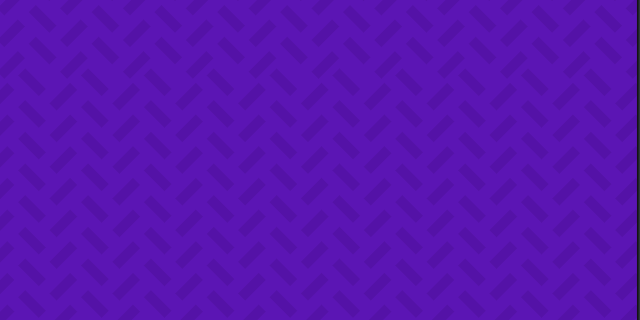
A WebGL 2 fragment shader for this pattern:

```glsl
#version 300 es
precision highp float;

uniform vec2 u_resolution;
out vec4 fragColor;

float boxDistance(vec2 p, vec2 halfSize) {
    vec2 d = abs(p) - halfSize;
    return length(max(d, 0.0)) + min(max(d.x, d.y), 0.0);
}

// Grid of diagonal bars; slope is +1 for rising, -1 for falling
float barDistance(vec2 p, vec2 origin, float slope) {
    vec2 pitch = vec2(0.1964, 0.099);
    vec2 q = p - origin;
    float rowCentre = origin.y + pitch.y * round(q.y / pitch.y);

    // The uppermost rows sit a little further right
    q.x -= 0.033 * step(0.78, rowCentre);
    q -= pitch * round(q / pitch);

    vec2 along = vec2(1.0, slope) * 0.70711;
    vec2 across = vec2(-along.y, along.x);
    return boxDistance(vec2(dot(q, along), dot(q, across)), vec2(0.0455, 0.0156));
}

void main() {
    vec2 p = gl_FragCoord.xy / u_resolution.y;
    float aspect = u_resolution.x / u_resolution.y;
    float pixel = 1.0 / u_resolution.y;

    vec3 violet = vec3(0.357, 0.081, 0.705);
    vec3 shade = vec3(0.330, 0.072, 0.653);
    vec3 slate = vec3(0.18, 0.21, 0.24);

    // Falling and rising bars interlock as a herringbone
    float falling = barDistance(p, vec2(0.100, 0.941), -1.0);
    float rising = barDistance(p, vec2(0.198, 0.896), 1.0);
    float bars = 1.0 - smoothstep(-0.6 * pixel, 0.6 * pixel, min(falling, rising));
    vec3 colour = mix(violet, shade, bars);

    // Thin strip along the right edge, darkest where it meets the violet
    float inset = aspect - p.x;
    vec3 edge = mix(slate, vec3(0.08), smoothstep(0.003, 0.006, inset));
    float strip = 1.0 - smoothstep(-0.5 * pixel, 0.5 * pixel, inset - 0.0098);
    colour = mix(colour, edge, strip);

    fragColor = vec4(colour, 1.0);
}
```
